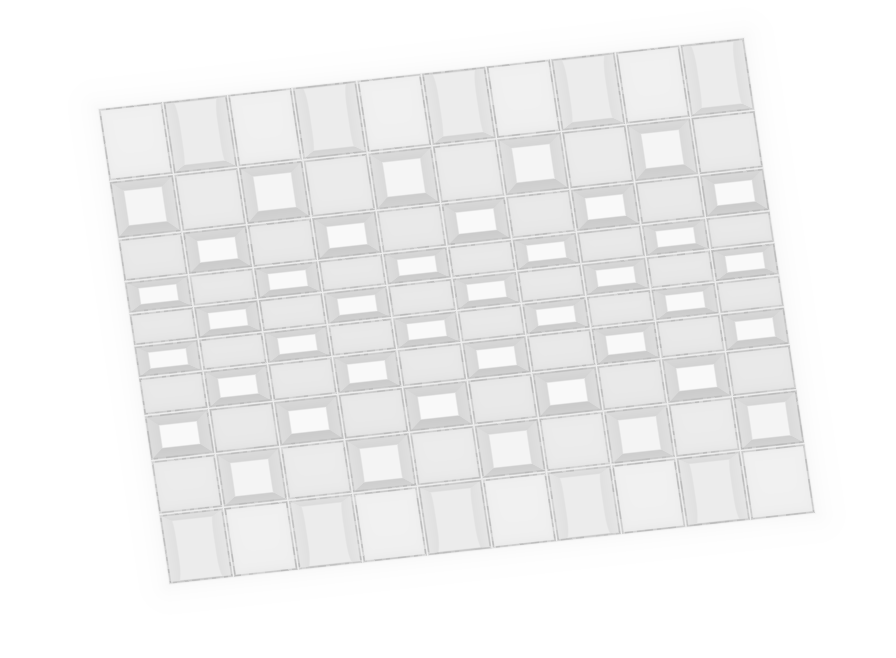
Give the GLSL for this pattern, as a Shadertoy shader.

```glsl
// A tilted panel of pale tiles: ten even columns and ten rows that narrow
// towards the middle. Every other tile is a bevelled block with a bright cap.
// The panel is an affine frame; each tile is shaded from its edge distances.

const vec2 PANEL_CORNER = vec2(-0.532, 0.335);   // upper left, from the centre
const vec2 PANEL_ACROSS = vec2(0.9823, 0.1082);
const vec2 PANEL_DOWN = vec2(0.1082, -0.7234);
const float COLUMNS = 10.0;
const float ROW_EDGES[11] = float[11](0.0, 0.153, 0.274, 0.364, 0.431, 0.499,
                                      0.566, 0.645, 0.740, 0.853, 1.0);
const float GROUT_HALF = 0.0024;
const float LINE_HALF = 0.0009;
const float DASH_LENGTH = 0.006;
const float SIDE_INSET = 0.21;
const float GROUT_SHADE = 0.935;
const float LINE_SHADE = 0.72;
const float SIDE_SHADE = 0.845;
const float TOP_SHADE = 0.825;
const float BOTTOM_SHADE = 0.795;

float hash21(vec2 p) {
    vec3 q = fract(vec3(p.xyx) * 0.1031);
    q += dot(q, q.yzx + 33.33);
    return fract((q.x + q.y) * q.z);
}

float min4(vec4 v) {
    return min(min(v.x, v.y), min(v.z, v.w));
}

// Flat tile, dimmed softly towards its rim.
float flatTile(vec4 edges, float outer) {
    float rim = exp(-min4(edges) / 0.006);
    float lowerShade = exp(-edges.w / 0.014);
    return mix(0.915, 0.945, outer) - 0.025 * rim - 0.015 * lowerShade;
}

// Bevelled block; edges hold distances to left, right, top and bottom.
float raisedTile(vec4 edges, vec2 size, float outer, float side, float px) {
    float insetY = mix(0.25, 0.07, outer);
    float lean = 0.035 * outer * side;
    float bow = 1.0 - 0.25 * outer * pow(abs(2.0 * edges.z / size.y - 1.0), 4.0);
    vec4 inset = vec4(vec2(SIDE_INSET * bow) * size.x,
                      vec2(insetY + lean, insetY - lean) * size.y);
    vec4 ratio = edges / inset;

    // Choose the slope by the nearest edge relative to its inset.
    float vertical = smoothstep(-0.06, 0.06,
                                min(ratio.x, ratio.y) - min(ratio.z, ratio.w));
    float ends = mix(TOP_SHADE, BOTTOM_SHADE, step(ratio.w, ratio.z));
    float bevel = mix(SIDE_SHADE, ends, vertical) + 0.035 * outer;
    bevel += 0.025 * (1.0 - clamp(min4(ratio), 0.0, 1.0));

    float cap = mix(0.975, 0.925, outer);
    float capMask = smoothstep(-px, px, min4(edges - inset));
    return mix(bevel, cap, capMask);
}

// Thin broken outline just inside the grout.
float outline(vec4 edges, vec2 cell, float px) {
    float nearX = min(edges.x, edges.y);
    float nearY = min(edges.z, edges.w);
    float along = nearX < nearY ? edges.z : edges.x;
    float dash = hash21(cell * 17.0 + floor(along / DASH_LENGTH));
    float d = abs(min(nearX, nearY) - GROUT_HALF) - LINE_HALF;
    return (1.0 - smoothstep(-0.5 * px, px, d)) * mix(0.4, 0.95, dash);
}

void mainImage(out vec4 fragColor, in vec2 fragCoord) {
    float px = 1.0 / iResolution.y;
    vec2 p = (fragCoord - 0.5 * iResolution.xy) * px;
    vec2 uv = inverse(mat2(PANEL_ACROSS, PANEL_DOWN)) * (p - PANEL_CORNER);
    vec2 scale = vec2(length(PANEL_ACROSS), length(PANEL_DOWN));

    // Soft shadow around the panel.
    vec2 toEdge = (abs(uv - 0.5) - 0.5) * scale;
    float panelDist = length(max(toEdge, 0.0)) + min(max(toEdge.x, toEdge.y), 0.0);
    float shade = 1.0 - 0.025 * exp(-max(panelDist, 0.0) / 0.018);

    // Find the tile.
    vec2 inside = clamp(uv, 0.0, 0.9999);
    int row = 0;
    for (int i = 1; i < 10; i++) row += int(inside.y >= ROW_EDGES[i]);
    float top = ROW_EDGES[row];
    float height = ROW_EDGES[row + 1] - top;
    vec2 cell = vec2(floor(inside.x * COLUMNS), float(row));
    vec2 size = scale * vec2(1.0 / COLUMNS, height);
    vec2 local = vec2(fract(inside.x * COLUMNS), (inside.y - top) / height);
    vec4 edges = vec4(local.x, 1.0 - local.x, local.y, 1.0 - local.y) * size.xxyy;

    // Rows far from the middle are paler and have shallower end slopes.
    float offset = 2.0 * (top + 0.5 * height) - 1.0;
    float outer = smoothstep(0.4, 0.9, abs(offset));
    bool raised = mod(cell.x + cell.y, 2.0) > 0.5;
    float tile = raised ? raisedTile(edges, size, outer, sign(offset), px)
                        : flatTile(edges, outer);

    // Add grout, outline and the panel edge.
    float groutMask = 1.0 - smoothstep(-px, px, min4(edges) - GROUT_HALF);
    tile = mix(tile, GROUT_SHADE, groutMask);
    tile = mix(tile, LINE_SHADE, outline(edges, cell, px));
    shade = mix(shade, tile, 1.0 - smoothstep(-px, px, panelDist));
    fragColor = vec4(vec3(shade), 1.0);
}
```
